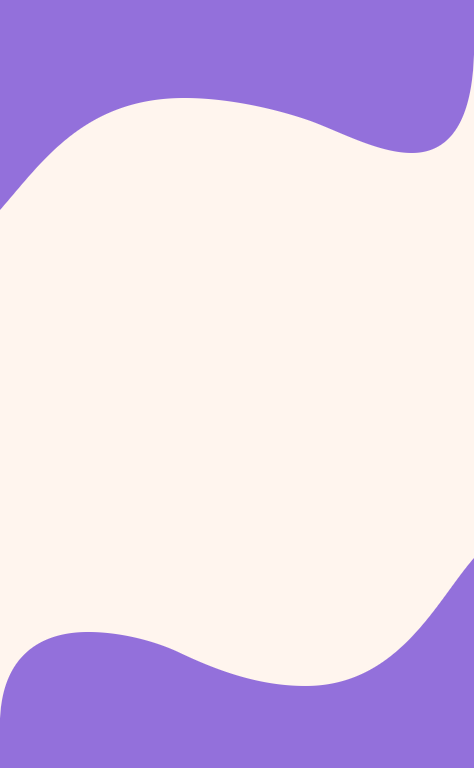
This background is drawn by a Shadertoy shader. Its source:

```glsl
// Pale cream field between two violet waves, one along the top, one along the bottom.
// Each wave edge is a chain of four cubic Bezier curves, solved for height at a given x,
// then turned into an approximate pixel distance for smooth edges.

const vec3 CREAM  = vec3(1.0, 0.960, 0.933);
const vec3 VIOLET = vec3(0.576, 0.439, 0.859);
const int SEGMENTS = 4;
const int SOLVE_STEPS = 18;

// Wave control points, as fractions of the canvas; neighbours share end points
const vec2 TOP_WAVE[13] = vec2[13](
    vec2(0.0, 0.7266), vec2(0.0888, 0.789), vec2(0.1776, 0.8724),
    vec2(0.389, 0.8724), vec2(0.482, 0.8724), vec2(0.5835, 0.858),
    vec2(0.6554, 0.8424), vec2(0.7188, 0.828), vec2(0.799, 0.8008),
    vec2(0.8689, 0.8008), vec2(0.9556, 0.8008), vec2(1.0, 0.849),
    vec2(1.0, 0.9414));
const vec2 BOTTOM_WAVE[13] = vec2[13](
    vec2(0.0, 0.056), vec2(0.0, 0.1354), vec2(0.0677, 0.1771),
    vec2(0.186, 0.1771), vec2(0.2537, 0.1771), vec2(0.3277, 0.1654),
    vec2(0.3805, 0.1497), vec2(0.4693, 0.1237), vec2(0.5539, 0.1068),
    vec2(0.6448, 0.1068), vec2(0.8414, 0.1068), vec2(0.9218, 0.2188),
    vec2(1.0, 0.2734));

vec2 bezier(vec2 a, vec2 b, vec2 c, vec2 d, float t) {
    float s = 1.0 - t;
    return s * s * s * a + 3.0 * s * t * (s * b + t * c) + t * t * t * d;
}

vec2 bezierTangent(vec2 a, vec2 b, vec2 c, vec2 d, float t) {
    float s = 1.0 - t;
    return s * s * (b - a) + 2.0 * s * t * (c - b) + t * t * (d - c);
}

// Signed distance in pixels, positive above the wave
float waveDistance(vec2 uv, vec2 wave[13]) {
    // Pick the segment that spans this x
    int first = 0;
    for (int i = 1; i < SEGMENTS; i++) {
        if (uv.x > wave[3 * i].x) first = 3 * i;
    }
    vec2 a = wave[first], b = wave[first + 1];
    vec2 c = wave[first + 2], d = wave[first + 3];

    // Bisect for the curve parameter, since x grows along each segment
    float low = 0.0, high = 1.0;
    for (int i = 0; i < SOLVE_STEPS; i++) {
        float middle = 0.5 * (low + high);
        if (bezier(a, b, c, d, middle).x < uv.x) low = middle;
        else high = middle;
    }
    float t = 0.5 * (low + high);

    // Project the offset onto the curve normal
    vec2 offset = (uv - bezier(a, b, c, d, t)) * iResolution.xy;
    vec2 tangent = normalize(bezierTangent(a, b, c, d, t) * iResolution.xy);
    return dot(offset, vec2(-tangent.y, tangent.x));
}

void mainImage(out vec4 fragColor, in vec2 fragCoord) {
    vec2 uv = fragCoord / iResolution.xy;

    // Coverage of each wave, softened over one pixel
    float top = clamp(0.5 + waveDistance(uv, TOP_WAVE), 0.0, 1.0);
    float bottom = clamp(0.5 - waveDistance(uv, BOTTOM_WAVE), 0.0, 1.0);

    fragColor = vec4(mix(CREAM, VIOLET, max(top, bottom)), 1.0);
}
```
